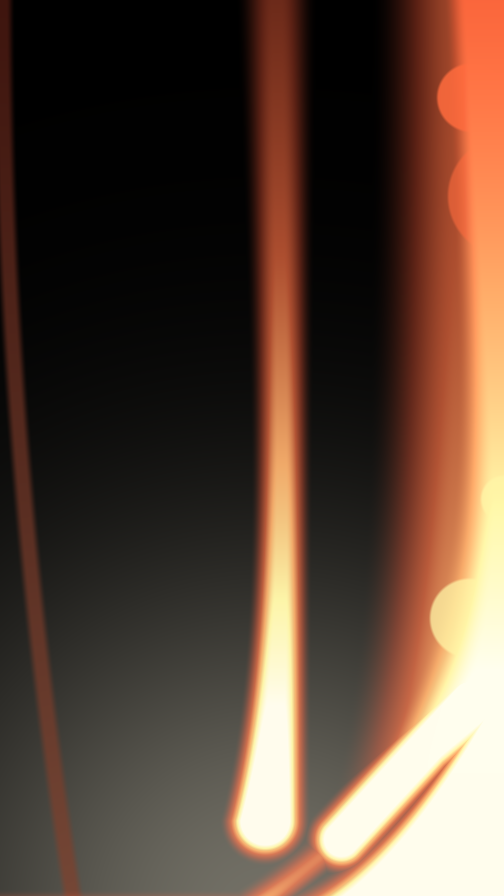
Give the GLSL for this background, as a Shadertoy shader.

```glsl
// Glowing molten streaks and soft light discs over a dark, smoky backdrop.

// Colour of glowing matter, from black through ember and gold to white.
vec3 heatColor(float heat) {
    vec3 ember = vec3(0.36, 0.13, 0.08);
    vec3 rust  = vec3(0.67, 0.30, 0.18);
    vec3 amber = vec3(0.93, 0.65, 0.40);
    vec3 gold  = vec3(0.99, 0.96, 0.66);
    vec3 white = vec3(1.00, 0.99, 0.93);
    float h = clamp(heat, 0.0, 1.0) * 5.0;
    vec3 c = mix(vec3(0.0), ember, clamp(h, 0.0, 1.0));
    c = mix(c, rust,  clamp(h - 1.0, 0.0, 1.0));
    c = mix(c, amber, clamp(h - 2.0, 0.0, 1.0));
    c = mix(c, gold,  clamp(h - 3.0, 0.0, 1.0));
    return mix(c, white, clamp(h - 4.0, 0.0, 1.0));
}

float segmentDistance(vec2 p, vec2 a, vec2 b) {
    vec2 ab = b - a;
    return length(p - a - ab * clamp(dot(p - a, ab) / dot(ab, ab), 0.0, 1.0));
}

// Falling drop: a narrow trail that swells into a round, hot tip.
float dropHeat(vec2 p) {
    const float TIP = 0.916;
    float t = min(p.y, TIP);
    float center = 0.3086 + 0.0145 * t - 0.04 * pow(t, 5.0);
    float halfWidth = 0.043 - 0.022 * t + 0.04 * pow(t, 5.0);
    float d = length(vec2(p.x - center, p.y - t)) / halfWidth;
    float core = mix(0.1, 0.45, pow(t, 4.0));
    float heat = 0.24 + 0.5 * t + 0.75 * t * t * t;
    return heat * (1.0 - smoothstep(core, 1.05, d));
}

// Broad curtain on the right: a dim outer veil and a hot inner band.
float curtainHeat(vec2 p, float innerBand) {
    float t = p.y;
    float veilEdge = 0.414 - 0.078 * pow(t, 5.0);
    float veil = smoothstep(0.0, 0.1, p.x - veilEdge) * (0.38 + 0.3 * t * t);
    float hot = 0.44 + 0.3 * t + 0.6 * t * t;
    float lowerEdge = 0.94 - (p.x - 0.378) * 0.8;
    float above = 1.0 - smoothstep(-0.013, 0.026, t - lowerEdge);
    return mix(veil, hot, innerBand) * above;
}

// Slanted finger of light and the bright pool beneath it.
float poolHeat(vec2 p) {
    float finger = segmentDistance(p, vec2(0.381, 0.937), vec2(0.525, 0.78));
    float fingerHeat = 1.15 * (1.0 - smoothstep(0.012, 0.042, finger));
    float x = max(p.x - 0.332, 0.0);
    float surface = 1.0 - 0.45 * x - 3.07 * x * x;
    float pool = 1.1 * smoothstep(-0.008, 0.04, p.y - surface);
    return max(fingerHeat, pool);
}

void mainImage(out vec4 fragColor, in vec2 fragCoord) {
    // Units of canvas height; y is depth below the top edge.
    vec2 uv = fragCoord / iResolution.xy;
    vec2 p = vec2(uv.x * 0.5625, 1.0 - uv.y);
    float t = p.y;

    // Smoky glow from below
    float smokeDist = length(p - vec2(0.30, 1.03)) / 0.4;
    vec3 col = vec3(0.45, 0.44, 0.40) * exp(-smokeDist * smokeDist);

    // Thin ember thread on the left
    float thread = abs(p.x - 0.003 - 0.078 * t * t);
    float threadMask = 1.0 - smoothstep(0.004, 0.014, thread);
    vec3 threadColor = mix(vec3(0.27, 0.09, 0.06), vec3(0.47, 0.27, 0.20), t);
    col = mix(col, threadColor, threadMask * 0.9);

    // Molten streaks
    float bandEdge = 0.508 + 0.052 * t - 0.26 * pow(t, 6.0);
    float bandSoft = 0.012 + 0.035 * t * t;
    float innerBand = smoothstep(bandEdge - bandSoft, bandEdge + bandSoft, p.x);
    float heat = max(curtainHeat(p, innerBand), poolHeat(p));
    heat = max(heat, dropHeat(p));
    col = col * (1.0 - clamp(heat * 1.5, 0.0, 1.0)) + heatColor(heat);
    col += vec3(0.26, 0.03, 0.01) * innerBand * (1.0 - t);

    // Light discs: center, radius, opacity
    vec4 discs[4] = vec4[4](
        vec4(0.526, 0.109, 0.038, 0.85),
        vec4(0.567, 0.219, 0.067, 0.60),
        vec4(0.563, 0.557, 0.026, 0.80),
        vec4(0.524, 0.690, 0.044, 0.75));
    for (int i = 0; i < 4; i++) {
        vec4 disc = discs[i];
        float mask = 1.0 - smoothstep(-0.002, 0.002, length(p - disc.xy) - disc.z);
        vec3 tint = mix(vec3(1.0, 0.42, 0.24), vec3(1.0, 0.96, 0.65),
                        smoothstep(0.3, 0.5, disc.y));
        col = mix(col, max(col, tint), mask * disc.w);
    }

    fragColor = vec4(clamp(col, 0.0, 1.0), 1.0);
}
```
